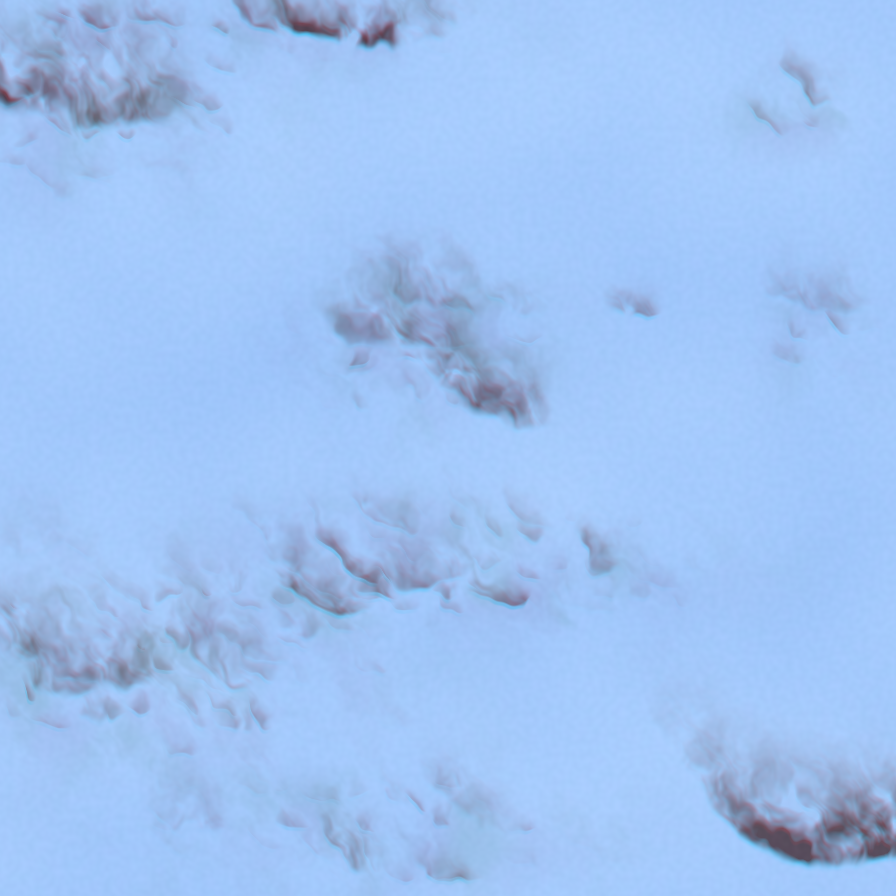
This texture is drawn by a three.js fragment shader. Its source:

```glsl
// Blue-tinted snow slope with soft hollows and grey rock showing through the drifts.
varying vec2 vUv;

vec2 hash2(vec2 p) {
  vec3 q = fract(vec3(p.xyx) * vec3(0.1031, 0.1030, 0.0973));
  q += dot(q, q.yzx + 33.33);
  return fract((q.xx + q.yz) * q.zy);
}

vec2 gradientAt(vec2 cell) {
  float angle = 6.2832 * hash2(cell + 50.0).x;
  return vec2(cos(angle), sin(angle));
}

float gradientNoise(vec2 p) {
  vec2 i = floor(p), f = fract(p);
  vec2 u = f * f * f * (f * (f * 6.0 - 15.0) + 10.0);
  vec2 e = vec2(1.0, 0.0);
  float low = mix(dot(gradientAt(i), f), dot(gradientAt(i + e), f - e), u.x);
  float high = mix(dot(gradientAt(i + e.yx), f - e.yx), dot(gradientAt(i + 1.0), f - 1.0), u.x);
  return mix(low, high, u.y);
}

float fbm(vec2 p) {
  return gradientNoise(p) + 0.6 * gradientNoise(p * 2.1 + 13.0) + 0.4 * gradientNoise(p * 4.3 + 41.0);
}

// Crisp sagging lower rim, fading upward into the snow
float outcrop(vec2 p, vec2 centre, float halfWidth, float slope, float height) {
  vec2 d = p - centre;
  float x = d.x / halfWidth;
  float above = d.y - slope * d.x - 0.5 * height * x * x;
  float rim = smoothstep(-0.06 * height, 0.18 * height, above);
  return rim * exp(-above * above / (height * height)) * smoothstep(1.0, 0.35, abs(x));
}

float zone(vec2 p, vec2 centre, vec2 radius) {
  vec2 d = (p - centre) / radius;
  return exp(-dot(d, d));
}

// Where the snow is thin enough for patches to appear
float thinSnow(vec2 p) {
  float cover = zone(p, vec2(0.09, 0.91), vec2(0.20, 0.11));
  cover = max(cover, zone(p, vec2(0.36, 0.98), vec2(0.18, 0.05)));
  cover = max(cover, zone(p, vec2(0.47, 0.62), vec2(0.13, 0.09)));
  cover = max(cover, zone(p, vec2(0.48, 0.36), vec2(0.28, 0.07)));
  cover = max(cover, zone(p, vec2(0.16, 0.26), vec2(0.25, 0.12)));
  cover = max(cover, 0.8 * zone(p, vec2(0.40, 0.07), vec2(0.24, 0.08)));
  cover = max(cover, 0.7 * zone(p, vec2(0.91, 0.62), vec2(0.07, 0.06)));
  return max(cover, 0.8 * zone(p, vec2(0.89, 0.87), vec2(0.07, 0.04)));
}

// Small patches strewn over a jittered grid
float scatter(vec2 p, float scale) {
  vec2 q = p * scale;
  float shade = 0.0;
  for (int j = -1; j <= 1; j++) {
    for (int i = -1; i <= 1; i++) {
      vec2 id = floor(q) + vec2(float(i), float(j));
      vec2 rnd = hash2(id + scale * 3.0 + 20.0);
      vec2 kind = hash2(id + scale * 5.0 + 70.0);
      vec2 centre = id + 0.5 + 0.5 * (rnd - 0.5);
      float presence = smoothstep(0.3, 1.0, thinSnow(centre / scale) * (0.5 + kind.x) + 0.12 * kind.y);
      float body = outcrop(q, centre, 0.26 + 0.32 * kind.y, -0.8 * rnd.x, 0.22 + 0.18 * rnd.y);
      shade = max(shade, body * presence);
    }
  }
  return shade;
}

// x: bare rock, y: hollow haze
vec2 groundShade(vec2 uv) {
  // Ragged outlines
  vec2 p = uv + 0.020 * vec2(gradientNoise(uv * 9.0), gradientNoise(uv * 9.0 + 31.0));
  p += 0.013 * vec2(gradientNoise(uv * 25.0 + 5.0), gradientNoise(uv * 25.0 + 63.0));
  p += 0.006 * vec2(gradientNoise(uv * 60.0 + 9.0), gradientNoise(uv * 60.0 + 27.0));

  // Main outcrops
  float rock = 1.25 * outcrop(p, vec2(0.54, 0.535), 0.085, -0.40, 0.055);
  rock = max(rock, 0.65 * outcrop(p, vec2(0.45, 0.61), 0.10, -0.20, 0.060));
  rock = max(rock, 1.35 * outcrop(p, vec2(0.38, 0.957), 0.11, -0.20, 0.035));
  rock = max(rock, 0.80 * outcrop(p, vec2(0.10, 0.855), 0.15, -0.05, 0.085));
  rock = max(rock, 1.20 * outcrop(p, vec2(0.0, 0.885), 0.06, -0.20, 0.065));
  rock = max(rock, 1.20 * outcrop(p, vec2(0.395, 0.36), 0.040, -0.85, 0.022));
  rock = max(rock, 0.80 * outcrop(p, vec2(0.36, 0.32), 0.060, -0.35, 0.035));
  rock = max(rock, 0.75 * outcrop(p, vec2(0.08, 0.24), 0.14, -0.30, 0.065));
  rock = max(rock, 0.70 * outcrop(p, vec2(0.71, 0.638), 0.045, -0.10, 0.022));
  rock = max(rock, 0.60 * scatter(p, 7.0));
  rock = max(rock, 0.70 * scatter(p, 13.0));
  rock = max(rock, 0.45 * scatter(p, 23.0));

  // Dark bank curving into the lower right corner
  vec2 b = mix(uv, p, 0.5);
  float left = max(0.91 - b.x, 0.0);
  float above = b.y - 0.037 - 5.0 * left * left;
  float bank = smoothstep(-0.003, 0.010, above) * exp(-above * above / 0.006);
  rock = max(rock, 1.7 * bank * smoothstep(0.71, 0.92, b.x));

  // Grass-like streaks running down to the right, broken by lumps
  vec2 grain = vec2(dot(p, vec2(0.8, 0.6)), dot(p, vec2(0.6, -0.8)));
  float streak = fbm(grain * vec2(38.0, 14.0));
  float lump = fbm(p * 22.0 + 11.0);
  rock *= clamp(0.85 + 0.85 * streak + 0.9 * lump, 0.05, 1.6);
  float haze = thinSnow(p) * smoothstep(-0.35, 0.5, gradientNoise(p * 10.0 + 3.0) + 0.35 * streak + 0.3 * lump);
  return vec2(min(rock, 1.75), haze);
}

void main() {
  // Red is sampled slightly higher, leaving teal and magenta fringes
  vec2 shade = groundShade(vUv);
  float redRock = groundShade(vUv + vec2(0.001, 0.004)).x;
  float drift = gradientNoise(vUv * vec2(2.5, 4.0) + 8.0) + 0.5 * gradientNoise(vUv * 8.0 + 17.0);
  vec3 snow = vec3(0.64, 0.79, 0.99) + drift * vec3(0.035, 0.028, 0.012);
  snow += 0.016 * gradientNoise(vUv * 130.0) + 0.012 * gradientNoise(vUv * 70.0) * vec3(1.0, -0.2, 0.6);
  float tint = smoothstep(-0.2, 0.3, gradientNoise(vUv * 14.0 + 90.0));
  vec3 hollow = mix(vec3(0.03, 0.07, 0.07), vec3(0.08, 0.075, 0.13), tint);
  vec3 color = snow - shade.y * hollow - vec3(redRock, shade.xx) * vec3(0.17, 0.28, 0.36);
  gl_FragColor = vec4(max(color, vec3(0.26, 0.22, 0.28)), 1.0);
}
```
